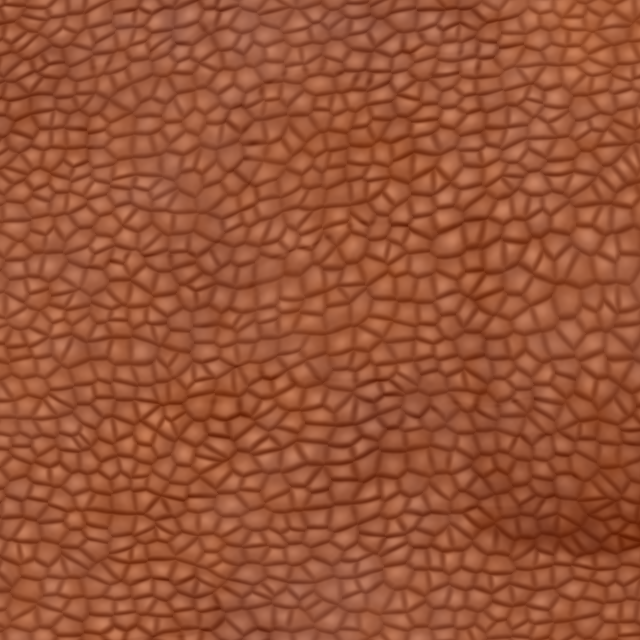
Reproduce this texture procedurally as a three.js fragment shader.

```glsl
// Soft tan-brown pebbled leather with horizontal creases and a shadowed fold.
varying vec2 vUv;

const vec3 DARK_TAN = vec3(0.43, 0.17, 0.07);
const vec3 LIGHT_TAN = vec3(0.70, 0.43, 0.31);
const vec3 ORANGE_SHIFT = vec3(0.015, -0.012, -0.045);
const vec2 GRAIN_COUNT = vec2(29.0, 37.0);  // grains across and up
const float JITTER = 0.82;
const float BASE_TONE = 0.64;
const float CREASE_DEPTH = 0.50;
const float HIGHLIGHT = 0.44;
const float WRINKLE_DEPTH = 0.22;
const float FOLD_DEPTH = 0.42;

float hash(vec2 p) {
  return fract(sin(dot(p, vec2(127.1, 311.7))) * 43758.5);
}

vec2 hash2(vec2 p) {
  return vec2(hash(p), hash(p + vec2(37.3, 17.9)));
}

float noise(vec2 p) {
  vec2 i = floor(p);
  vec2 f = fract(p);
  f = f * f * (3.0 - 2.0 * f);
  return mix(mix(hash(i), hash(i + vec2(1.0, 0.0)), f.x),
             mix(hash(i + vec2(0.0, 1.0)), hash(i + vec2(1.0, 1.0)), f.x), f.y);
}

// Signed two-octave noise, roughly -0.5 to 0.5.
float cloud(vec2 p) {
  return 0.65 * noise(p) + 0.35 * noise(p * 2.1 + 9.7) - 0.5;
}

vec2 grainCentre(vec2 cell) {
  return cell + 0.5 + JITTER * (hash2(cell) - 0.5);
}

// Bends the rows of grains and lets the upper ones climb to the right.
vec2 bend(vec2 uv) {
  vec2 q = uv;
  q.y -= 0.13 * uv.x * smoothstep(0.2, 0.9, uv.y);
  q += 0.045 * vec2(cloud(uv * 3.0 + 4.0), cloud(uv * 3.0 + 21.0));
  q += 0.010 * vec2(cloud(uv * 17.0), cloud(uv * 17.0 + 31.0));
  return q;
}

// Returns x: crease darkness, y: soft highlight on the grain.
vec2 grain(vec2 p) {
  vec2 home = floor(p);
  vec2 nearest = home;
  float best = 9.0;
  for (int j = -1; j <= 1; j++) {
    for (int i = -1; i <= 1; i++) {
      vec2 cell = home + vec2(float(i), float(j));
      vec2 d = grainCentre(cell) - p;
      if (dot(d, d) < best) {
        best = dot(d, d);
        nearest = cell;
      }
    }
  }
  vec2 toCentre = grainCentre(nearest) - p;
  float edge = 1.0;
  float crease = 0.0;
  for (int j = -2; j <= 2; j++) {
    for (int i = -2; i <= 2; i++) {
      if (i == 0 && j == 0) continue;
      vec2 toOther = grainCentre(nearest + vec2(float(i), float(j))) - p;
      vec2 across = normalize(toOther - toCentre);
      float d = dot(0.5 * (toCentre + toOther), across);
      // Flat creases are deeper, and shade the underside of each grain.
      float depth = mix(0.42, 1.0, across.y * across.y);
      float width = 0.25 - 0.09 * across.y;
      crease = max(crease, depth * (1.0 - smoothstep(-0.02, width, d)));
      edge = min(edge, d);
    }
  }
  vec2 shift = 0.22 * (hash2(nearest + 5.0) - 0.5) + vec2(-0.04, 0.07);
  vec2 r = toCentre + shift;
  float gloss = mix(0.55, 1.25, hash(nearest + 71.0));
  float dome = gloss * exp(-6.5 * dot(r, r)) * smoothstep(0.0, 0.26, edge);
  return vec2(crease, dome);
}

// Long wandering wrinkles that run mostly sideways.
float wrinkles(vec2 q) {
  float ridge = abs(cloud(q * vec2(4.0, 13.0) + 13.0));
  return (1.0 - smoothstep(0.0, 0.05, ridge)) * smoothstep(-0.15, 0.2, cloud(q * 4.0 + 50.0));
}

// Shadow above a sagging fold at the lower right.
float foldShadow(vec2 uv) {
  float side = smoothstep(0.70, 0.80, uv.x + 0.03 * cloud(uv * 15.0));
  float rise = uv.y - 0.13 - 1.3 * (uv.x - 0.92) * (uv.x - 0.92) + 0.015 * cloud(uv * 22.0);
  return side * smoothstep(-0.012, 0.015, rise) * exp(-8.0 * max(rise, 0.0));
}

void main() {
  vec2 q = bend(vUv);
  vec2 relief = grain(q * GRAIN_COUNT);
  float fold = foldShadow(vUv);
  float softness = (1.0 - 0.45 * fold) * (1.0 + 0.5 * cloud(vUv * 6.0 + 80.0));

  // Grain relief, wrinkles and the fold
  float tone = BASE_TONE + softness * (HIGHLIGHT * relief.y - CREASE_DEPTH * relief.x);
  tone -= WRINKLE_DEPTH * wrinkles(q) * (0.35 + relief.x);
  tone -= FOLD_DEPTH * fold;
  float seam = (vUv.x - 0.745 - 0.02 * cloud(vUv * 5.0)) / 0.018;
  tone -= 0.10 * exp(-seam * seam) * smoothstep(0.1, 0.2, vUv.y);

  // Uneven dye and fine mottling
  tone += 0.32 * cloud(vUv * 3.5 + 60.0) + 0.16 * cloud(vUv * 24.0);
  tone += 0.13 * cloud(vUv * 85.0 + 7.0) + 0.06 * (vUv.y - 0.5);
  float warmth = 1.3 * cloud(vUv * 4.0 + 33.0) + 1.1 * cloud(vUv * 26.0 + 90.0);

  vec3 colour = mix(DARK_TAN, LIGHT_TAN, clamp(tone, -0.15, 1.3));
  gl_FragColor = vec4(colour + ORANGE_SHIFT * warmth, 1.0);
}
```
